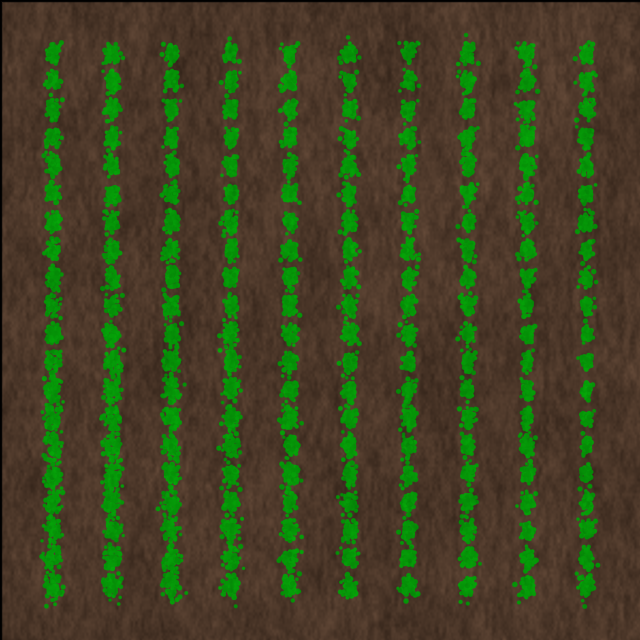
A Shadertoy shader for this pattern:

```glsl
#define PLANTS vec2(10.0, 20.0)
#define MARGIN 0.0833
#define LEAVES 66
#define LEAF_RADIUS 0.0034
#define SPREAD vec2(0.0054, 0.0082)
#define LEAF_GREEN vec3(0.02, 0.60, 0.03)
#define SOIL_DARK vec3(0.195, 0.135, 0.095)
#define SOIL_LIGHT vec3(0.40, 0.295, 0.225)
#define EDGE_WIDTH 0.0033
#define SOFTNESS 0.0012

float hash(vec2 p) {
    return fract(sin(dot(p, vec2(127.1, 311.7))) * 43758.5453);
}

vec2 hash2(vec2 p) {
    return vec2(hash(p), hash(p + vec2(19.3, 7.9)));
}

float noise(vec2 p) {
    vec2 cell = floor(p), f = fract(p);
    f = f * f * (3.0 - 2.0 * f);
    return mix(mix(hash(cell), hash(cell + vec2(1.0, 0.0)), f.x),
               mix(hash(cell + vec2(0.0, 1.0)), hash(cell + 1.0), f.x), f.y);
}

float bump(vec2 p, vec2 center, vec2 size) {
    vec2 d = (p - center) / size;
    return exp(-dot(d, d));
}

// Fine upright fibres over broad, faint blotches
float soilGrain(vec2 uv) {
    vec2 warped = uv + 0.004 * vec2(noise(uv * 45.0), noise(uv * 45.0 + 31.0));
    float fibres = 0.55 * noise(warped * vec2(190.0, 75.0))
                 + 0.45 * noise(warped * vec2(110.0, 38.0) + 53.0);
    float blotches = 0.6 * noise(uv * vec2(14.0, 9.0)) + 0.4 * noise(uv * vec2(36.0, 20.0));
    float speckle = noise(uv * vec2(300.0, 220.0));
    return 0.5 + 0.62 * (fibres - 0.5) + 0.35 * (blotches - 0.5) + 0.2 * (speckle - 0.5);
}

// Growth is rich at the lower left and poor at the middle right
float vigor(vec2 p) {
    return 0.92
         + 0.34 * bump(p, vec2(0.13, 0.27), vec2(0.28, 0.32))
         + 0.16 * bump(p, vec2(0.75, 0.06), vec2(0.5, 0.14))
         + 0.10 * bump(p, vec2(0.95, 0.95), vec2(0.25, 0.2))
         - 0.18 * bump(p, vec2(0.92, 0.42), vec2(0.22, 0.22))
         - 0.10 * bump(p, vec2(0.42, 0.84), vec2(0.2, 0.15));
}

// Normally distributed leaf offset
vec2 scatter(vec2 seed) {
    vec2 h = hash2(seed);
    float angle = 6.2832 * h.y;
    return sqrt(-2.0 * log(max(h.x, 0.002))) * vec2(cos(angle), sin(angle));
}

// Paints one plant as a heap of small round leaves
vec3 paintPlant(vec3 color, vec2 uv, vec2 id, vec2 center, float grain, float blur) {
    float size = vigor(center) * (0.94 + 0.12 * hash(id + 3.7));
    for (int i = 0; i < LEAVES; i++) {
        vec2 seed = id * 17.0 + float(i) * vec2(0.37, 1.73);
        vec2 offset = uv - center - scatter(seed) * SPREAD * size;
        float radius = LEAF_RADIUS * (0.75 + 0.5 * hash(seed + 5.1));
        float cover = 1.0 - smoothstep(radius - blur, radius + blur, length(offset));
        float tone = 0.92 + 0.12 * hash(seed + 9.4) + 0.22 * (grain - 0.5);
        color = mix(color, LEAF_GREEN * tone, cover);
    }
    return color;
}

void mainImage(out vec4 fragColor, in vec2 fragCoord) {
    vec2 uv = fragCoord / iResolution.xy;
    float pixel = 1.0 / iResolution.y;
    float blur = max(SOFTNESS, 0.7 * pixel);

    // Soil
    float grain = soilGrain(uv);
    vec3 color = mix(SOIL_DARK, SOIL_LIGHT, clamp(grain, 0.0, 1.0));

    // Crop lines: neighbouring plants may overlap along a line
    vec2 gap = (1.0 - 2.0 * MARGIN) / (PLANTS - 1.0);
    vec2 nearest = floor((uv - MARGIN) / gap + 0.5);
    nearest.x = clamp(nearest.x, 0.0, PLANTS.x - 1.0);
    if (abs(uv.x - MARGIN - nearest.x * gap.x) < 0.035) {
        for (int step = -1; step <= 1; step++) {
            vec2 id = nearest + vec2(0.0, float(step));
            if (id.y < 0.0 || id.y > PLANTS.y - 1.0) continue;
            color = paintPlant(color, uv, id, MARGIN + id * gap, grain, blur);
        }
    }

    // Black edge along the left and top
    float inset = min(uv.x, 1.0 - uv.y);
    color *= smoothstep(EDGE_WIDTH - pixel, EDGE_WIDTH + pixel, inset);

    fragColor = vec4(color, 1.0);
}
```
